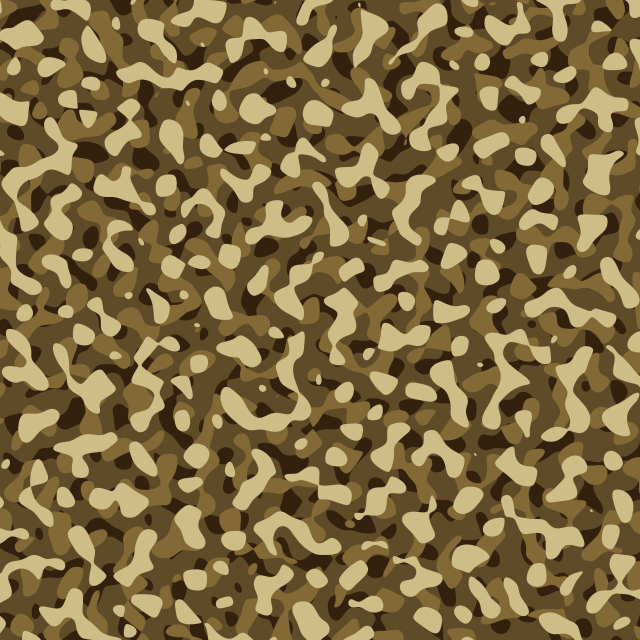
Reproduce this pattern procedurally as a WebGL 1 fragment shader.

```glsl
precision highp float;
// Four-tone desert camouflage: three layers of wormy blobs over a brown ground.

uniform vec2 u_resolution;

const float TAU = 6.2831853;
const int WAVES = 36;

float hash(vec2 p) {
  return fract(sin(dot(p, vec2(12.9898, 78.233))) * 4375.85);
}

// Sum of plane waves in all directions: x = value with unit variance, yz = gradient.
vec3 waveField(vec2 p, float seed) {
  vec3 sum = vec3(0.0);
  for (int i = 0; i < WAVES; i++) {
    float n = float(i);
    float angle = n * 2.39996 + seed * 1.7;
    float frequency = mix(9.5, 24.5, hash(vec2(n, seed)));
    vec2 k = TAU * frequency * vec2(cos(angle), sin(angle));
    float phase = dot(k, p) + TAU * hash(vec2(n + 51.3, seed + 7.9));
    sum += vec3(cos(phase), -k * sin(phase));
  }
  return sum * sqrt(2.0 / float(WAVES));
}

// Coverage of the area where the field exceeds a level, with a one pixel soft edge.
float blobs(vec2 p, float seed, float level) {
  vec3 field = waveField(p, seed);
  float edgeDistance = (field.x - level) / max(length(field.yz), 4.0);
  return clamp(edgeDistance * u_resolution.y + 0.5, 0.0, 1.0);
}

void main() {
  vec2 p = gl_FragCoord.xy / u_resolution.y;

  vec3 ground = vec3(0.375, 0.295, 0.16);
  vec3 darkBrown = vec3(0.20, 0.13, 0.05);
  vec3 ochre = vec3(0.51, 0.41, 0.21);
  vec3 sand = vec3(0.81, 0.74, 0.53);

  // Later layers cover earlier ones; levels set each layer's share.
  vec3 color = mix(ground, darkBrown, blobs(p, 1.0, 0.61));
  color = mix(color, ochre, blobs(p, 2.0, 0.52));
  color = mix(color, sand, blobs(p, 3.0, 0.57));

  gl_FragColor = vec4(color, 1.0);
}
```
